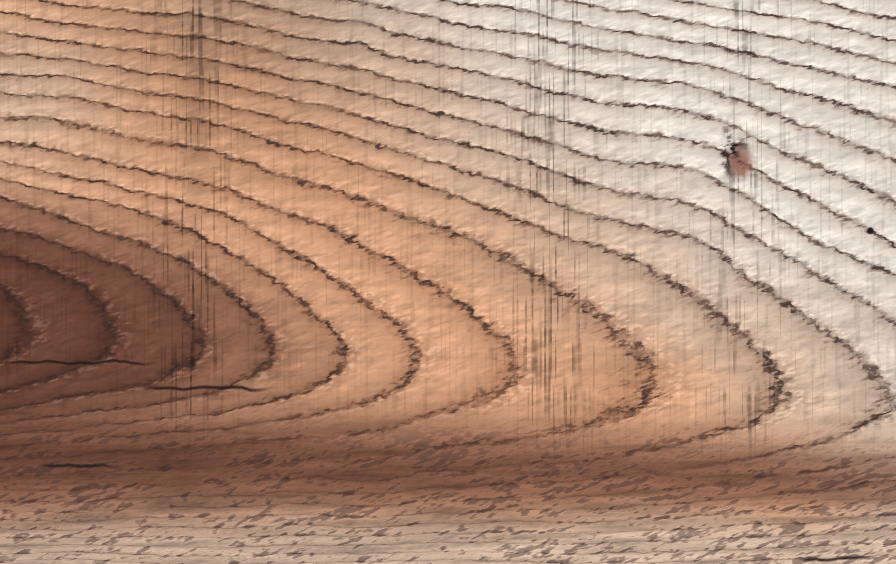
This texture is drawn by a Shadertoy shader. Its source:

```glsl
// Weathered sawn plank: arched growth rings, a small knot, cracks and saw marks.
// A scalar ring field (parabolic arches around a tilted pith axis) is cut into
// periods for the dark latewood edges; layered noise adds fibre, stain and wear.

#define BOARD vec2(7.68, 4.84)
#define RING_PERIOD 0.82
#define RING_DARKNESS 0.82
#define RAGGEDNESS 0.24
#define FIBRE_STRENGTH 0.28
#define SAW_STRENGTH 0.26
#define KNOT_CENTRE vec2(6.33, 1.38)

const vec3 BLEACHED = vec3(0.92, 0.88, 0.84);
const vec3 HONEY    = vec3(0.86, 0.65, 0.51);
const vec3 UMBER    = vec3(0.40, 0.25, 0.20);
const vec3 DRIFT    = vec3(0.84, 0.73, 0.64);
const vec3 SHADOW   = vec3(0.23, 0.18, 0.18);

float hash(vec2 p) {
    vec3 q = fract(vec3(p.xyx) * 0.1031);
    q += dot(q, q.yzx + 33.33);
    return fract((q.x + q.y) * q.z);
}

float noise(vec2 p) {
    vec2 i = floor(p), f = fract(p);
    f = f * f * (3.0 - 2.0 * f);
    return mix(mix(hash(i), hash(i + vec2(1, 0)), f.x),
               mix(hash(i + vec2(0, 1)), hash(i + vec2(1, 1)), f.x), f.y);
}

float fbm(vec2 p) {
    float sum = 0.0, amp = 0.5;
    for (int i = 0; i < 4; i++) {
        sum += amp * noise(p);
        p = p * 2.03 + 17.1;
        amp *= 0.5;
    }
    return sum / 0.9375;
}

float bell(float x, float centre, float width) {
    float t = (x - centre) / width;
    return exp(-t * t);
}

// Position along the pith axis where the ring through p has its tip
float ringTip(vec2 p) {
    float d = 2.8 + 0.085 * p.x - p.y;
    d += 0.10 * (fbm(p * vec2(1.6, 1.2)) - 0.5);
    d -= 0.20 * bell(p.x, 6.05, 0.65) * bell(p.y, 1.55, 0.8);
    if (d < 0.0) return p.x + d * d / 0.30;
    float arch = 2.4 * (sqrt(d * d + 0.36) - 0.6) + 1.6 * max(d - 1.1, 0.0) + 0.5 * max(d - 1.6, 0.0);
    float flatten = 0.55 * (p.x - 2.5) * smoothstep(1.1, 3.0, d);
    return p.x + arch - flatten + 0.4 * max(1.65 - p.x, 0.0) * smoothstep(0.3, 1.0, d);
}

// Wandering horizontal split from start.x to endX
float crack(vec2 p, vec2 start, float endX, float width) {
    float y = start.y + 0.06 * (fbm(vec2(p.x * 5.0, start.y * 9.0)) - 0.5);
    float span = smoothstep(start.x, start.x + 0.15, p.x) * smoothstep(endX, endX - 0.3, p.x);
    return span * (1.0 - smoothstep(0.0, width, abs(p.y - y)));
}

void mainImage(out vec4 fragColor, in vec2 fragCoord) {
    vec2 uv = fragCoord / iResolution.xy;
    vec2 p = vec2(uv.x, 1.0 - uv.y) * BOARD;      // y runs down the board
    float tip = ringTip(p);
    float low = smoothstep(3.2, 3.9, p.y - 0.04 * p.x);

    // Ring phase, with tighter spacing in the middle years
    float phase = (tip - 0.25) / RING_PERIOD + 0.98 * bell(tip, 4.0, 1.9);
    float soft = clamp(fwidth(phase), 0.0, 0.3);
    vec2 slant = vec2(p.x - 0.5 * p.y, p.y + 0.35 * p.x);
    float rough = fbm(slant * vec2(13.0, 24.0));
    float splinter = noise(slant * vec2(20.0, 52.0)) - 0.5;
    phase += RAGGEDNESS * (rough - 0.5 + 0.25 * splinter) + 0.12 * (fbm(p * 3.0) - 0.5);
    float edge = fract(phase + 0.5) - 0.5;

    // Broad stain and bleaching
    float cloud = fbm(p * vec2(0.9, 1.5) + 4.0) - 0.5;
    float exposure = p.x - 1.3 * (p.y - 1.5) + 1.3 * cloud;
    vec3 col = mix(HONEY, DRIFT, smoothstep(2.6, 5.0, exposure));
    col = mix(col, BLEACHED, smoothstep(4.4, 6.6, exposure));
    col = mix(col, DRIFT, 0.7 * smoothstep(1.6, 0.2, p.x) * bell(p.y, 0.8, 0.7));
    col *= 1.0 - 0.15 * bell(p.x, 2.0, 1.2) * bell(p.y, 0.3, 0.9);
    col *= 1.0 - 0.12 * bell(p.x, 1.68, 0.13) * bell(p.y, 0.8, 1.0);
    float core = 1.0 - smoothstep(0.9, 3.6, tip + 0.5 * cloud);
    col = mix(col, UMBER, 0.94 * core);
    col = mix(col, DRIFT, smoothstep(4.15, 4.6, p.y + 0.4 * cloud));
    float band = bell(p.y, 3.90 + 0.03 * p.x, mix(0.58, 0.25, uv.x));
    col = mix(col, UMBER, band * mix(0.92, 0.62, uv.x));

    // Fibres: long streaks, coarser in the lower edge grain
    float streak = fbm(vec2(p.x * 1.3, p.y * 20.0 + p.x * 0.4)) - 0.5;
    float fleck = fbm(slant * vec2(7.0, 30.0)) - 0.5;
    col *= 1.0 + FIBRE_STRENGTH * (fleck + 0.3 * splinter + streak * mix(0.5, 2.0, low));
    float pits = smoothstep(0.0, 0.3, fleck + 0.35 * splinter + 0.6 * streak);
    col = mix(col, SHADOW, 0.5 * low * pits);

    // Latewood: shaded inner side, chipped dark edge, pale outer lip
    float wear = smoothstep(0.25, 0.65, fbm(p * vec2(5.0, 9.0) + 9.0));
    float chips = smoothstep(-0.20, 0.12, fleck + 0.4 * splinter);
    float halo = exp(-abs(edge) / (edge < 0.0 ? 0.18 : 0.07));
    float torn = 1.0 - smoothstep(0.01, 0.07 + 0.6 * soft, abs(edge));
    float lip = bell(edge, 0.15, 0.06);
    col = mix(col, col * vec3(0.60, 0.51, 0.46), halo * (0.35 + 0.45 * chips) * (1.0 - 0.6 * low));
    float ink = torn * mix(0.4, 1.0, wear) * mix(0.3, 1.0, chips) * mix(1.0, 0.35, low);
    ink = max(ink, 0.65 * halo * smoothstep(0.12, 0.30, fleck + 0.35 * splinter));
    col = mix(col, SHADOW, RING_DARKNESS * ink);
    col = mix(col, SHADOW, 0.25 * core * halo);
    col += 0.10 * lip * (1.0 - low) * smoothstep(-0.1, 0.3, splinter);

    // Fine vertical saw marks in clusters
    float cluster = 0.30 + bell(p.x, 1.65, 0.25) + bell(p.x, 4.72, 0.3) + 0.7 * bell(p.x, 6.4, 0.3);
    float saw = smoothstep(0.55, 0.95, noise(vec2(p.x * 55.0, p.y * 2.6)));
    col *= 1.0 - SAW_STRENGTH * saw * cluster * (1.0 - low) * (0.3 + noise(p * vec2(9.0, 24.0)));

    // Knot, pinhole and splits
    vec2 k = p - KNOT_CENTRE;
    float knot = length(k * vec2(1.0, 0.75) + 0.12 * (rough - 0.5));
    col = mix(col, UMBER * 1.35, 0.75 * (1.0 - smoothstep(0.04, 0.16, knot)));
    float rim = bell(knot, 0.11, 0.03) * smoothstep(0.1, -0.1, k.x + 0.5 * k.y);
    float grain = bell(k.x - 0.4 * k.y, 0.0, 0.03) * bell(k.y, -0.12, 0.18) * chips;
    float pinhole = 1.0 - smoothstep(0.015, 0.04, length(p - vec2(7.46, 1.98)));
    float splits = max(crack(p, vec2(0.0, 3.11), 1.4, 0.02), crack(p, vec2(1.2, 3.33), 2.4, 0.025));
    splits = max(splits, max(crack(p, vec2(0.3, 3.99), 1.1, 0.025), crack(p, vec2(6.8, 4.79), 7.6, 0.025)));
    col = mix(col, SHADOW * 0.6, clamp(0.8 * rim + 0.7 * grain + pinhole + 0.85 * splits, 0.0, 1.0));

    fragColor = vec4(clamp(col, 0.0, 1.0), 1.0);
}
```
